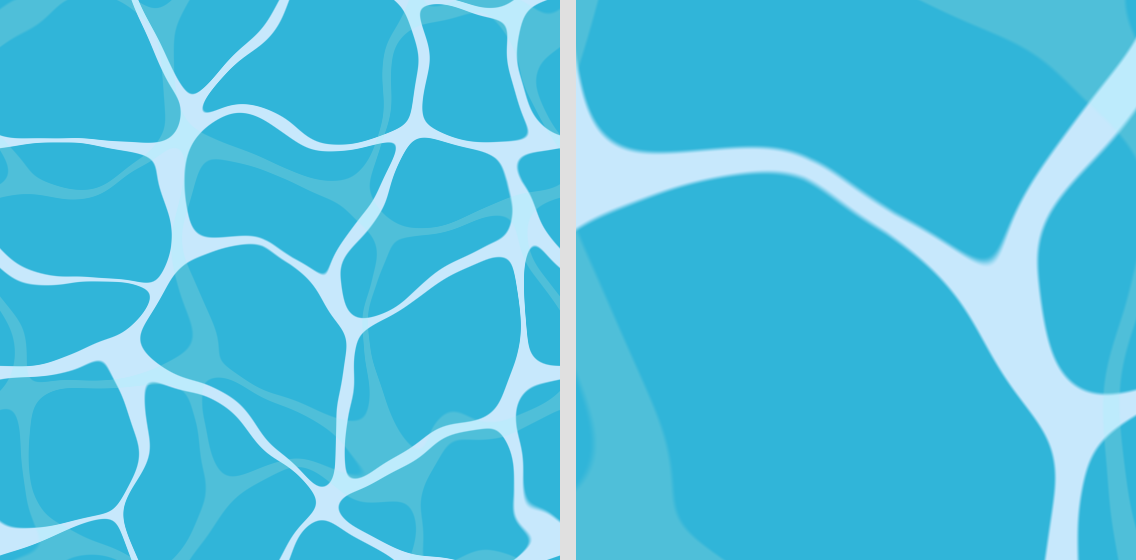
Left, the full canvas; right, a detail of the centre.
Reproduce this texture procedurally as a three.js fragment shader.

```glsl
varying vec2 vUv;

const vec3 WATER = vec3(0.19, 0.71, 0.85);
const vec3 FAINT_LINE = vec3(0.31, 0.75, 0.85);
const vec3 BRIGHT_LINE = vec3(0.78, 0.91, 0.99);
const vec3 CROSSING = vec3(0.74, 0.92, 0.99);
const float EDGE_SOFTNESS = 0.0015;

vec2 hash2(vec2 p, float seed) {
  vec3 q = fract((p.xyx + seed) * vec3(0.1031, 0.1030, 0.0973));
  q += dot(q, q.yzx + 33.33);
  return fract((q.xx + q.yz) * q.zy);
}

// Integer lattice cell wrapped into the repeat
vec2 wrapCell(vec2 cell, vec2 period) {
  return floor(mod(cell + 0.5, period));
}

float cornerSlope(vec2 cell, vec2 offset, float period, float seed) {
  float angle = 6.28319 * hash2(wrapCell(cell, vec2(period)), seed).x;
  return dot(vec2(cos(angle), sin(angle)), offset);
}

// Gradient noise that wraps after a whole number of periods
float gradientNoise(vec2 uv, float period, float seed) {
  vec2 p = uv * period;
  vec2 i = floor(p);
  vec2 f = p - i;
  vec2 u = f * f * f * (f * (f * 6.0 - 15.0) + 10.0);
  vec2 x = vec2(1.0, 0.0);
  float low = mix(cornerSlope(i, f, period, seed),
                  cornerSlope(i + x, f - x, period, seed), u.x);
  float high = mix(cornerSlope(i + x.yx, f - x.yx, period, seed),
                   cornerSlope(i + 1.0, f - 1.0, period, seed), u.x);
  return mix(low, high, u.y);
}

vec2 warp(vec2 uv, float period, float amount, float seed) {
  return amount * vec2(gradientNoise(uv, period, seed),
                       gradientNoise(uv, period, seed + 7.0));
}

// Cell centre in canvas units
vec2 cellCentre(vec2 cell, vec2 grid, float seed) {
  vec2 jitter = hash2(wrapCell(cell, grid), seed);
  return (cell + mix(vec2(0.14), vec2(0.86), jitter)) / grid;
}

// Distance to the cell borders, blended so that corners become round
float roundedBorder(vec2 p, vec2 grid, float rounding, float seed) {
  vec2 home = floor(p * grid);
  vec2 nearestCell = home;
  vec2 nearest = vec2(9.0);
  for (int y = -1; y <= 1; y++) {
    for (int x = -1; x <= 1; x++) {
      vec2 cell = home + vec2(float(x), float(y));
      vec2 toCentre = cellCentre(cell, grid, seed) - p;
      if (dot(toCentre, toCentre) < dot(nearest, nearest)) {
        nearest = toCentre;
        nearestCell = cell;
      }
    }
  }
  float sum = 0.0;
  for (int y = -2; y <= 2; y++) {
    for (int x = -2; x <= 2; x++) {
      if (x == 0 && y == 0) continue;
      vec2 cell = nearestCell + vec2(float(x), float(y));
      vec2 other = cellCentre(cell, grid, seed) - p;
      float border = dot(0.5 * (nearest + other), normalize(other - nearest));
      sum += exp(-border / rounding);
    }
  }
  return -rounding * log(max(sum, 1e-20));
}

// Net of flowing light lines with swelling width
float causticNet(vec2 uv, vec2 grid, float halfWidth, float rounding, float seed) {
  vec2 p = uv + warp(uv, 4.0, 0.12, seed) + warp(uv, 8.0, 0.022, seed + 19.0);
  float swell = 1.0 + 1.3 * gradientNoise(uv, 5.0, seed + 41.0);
  float width = halfWidth * max(swell, 0.4);
  float border = roundedBorder(p, grid, rounding, seed + 3.0);
  return 1.0 - smoothstep(-EDGE_SOFTNESS, EDGE_SOFTNESS, border - width);
}

void main() {
  float faint = causticNet(vUv, vec2(3.0, 3.0), 0.0095, 0.021, 23.0);
  float bright = causticNet(vUv, vec2(3.0, 4.0), 0.0082, 0.018, 5.0);

  // Deep net below, bright net on top
  vec3 color = mix(WATER, FAINT_LINE, faint);
  color = mix(color, mix(BRIGHT_LINE, CROSSING, faint), bright);
  gl_FragColor = vec4(color, 1.0);
}
```
